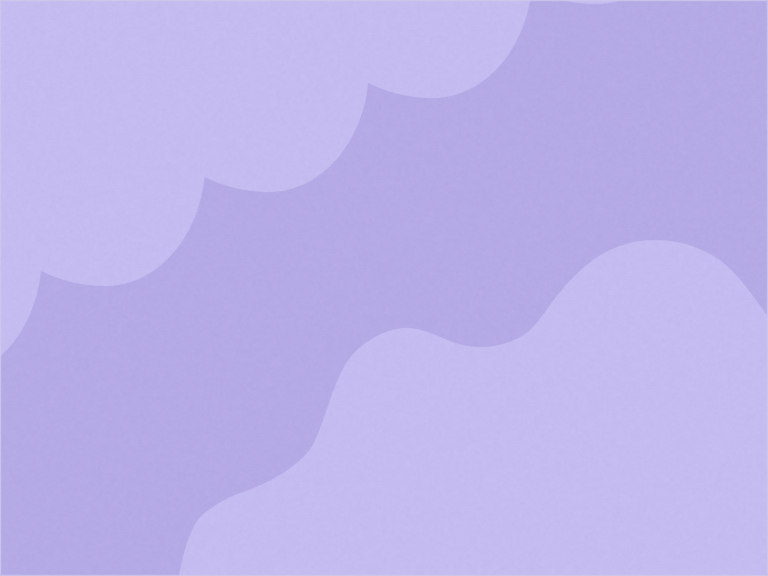
Give the GLSL for this background, as a WebGL 2 fragment shader.

```glsl
#version 300 es
precision highp float;
// Two lilac cloud banks, one scalloped and one rolling, on a grainy violet field.

#define GRID 576.0                       // design units per canvas height
#define LIGHT vec3(0.768, 0.738, 0.940)
#define DARK vec3(0.706, 0.666, 0.900)
#define RIM vec3(0.800, 0.785, 0.915)
#define RIM_WIDTH 1.0
#define GRAIN_SIZE 1.6
#define GRAIN_AMOUNT 0.022
#define LOBE_CENTER vec2(269.0, 509.0)
#define LOBE_STEP vec2(163.6, 94.0)
#define LOBE_HEIGHT 125.0

uniform vec2 u_resolution;
out vec4 fragColor;

const int KNOTS = 15;
// Rolling cloud outline: x, height, slope
const vec3 outline[KNOTS] = vec3[](
    vec3(179, 1, 5.0), vec3(213, 69, 0.72), vec3(265, 93, 0.5),
    vec3(308, 124, 1.1), vec3(331, 179, 2.9), vec3(358, 227, 0.85),
    vec3(407, 248, 0.0), vec3(445, 237, -0.42), vec3(480, 229, 0.0),
    vec3(525, 242, 0.65), vec3(560, 284, 1.2), vec3(606, 324, 0.52),
    vec3(655, 336, 0.0), vec3(718, 317, -0.65), vec3(768, 259, -1.45));

float hash(vec2 p) {
    vec3 q = fract(p.xyx * 0.1031);
    q += dot(q, q.yzx + 33.33);
    return fract((q.x + q.y) * q.z);
}

float valueNoise(vec2 p) {
    vec2 cell = floor(p), f = fract(p);
    f = f * f * (3.0 - 2.0 * f);
    float low = mix(hash(cell), hash(cell + vec2(1, 0)), f.x);
    float high = mix(hash(cell + vec2(0, 1)), hash(cell + vec2(1, 1)), f.x);
    return mix(low, high, f.y);
}

// Approximate distance to a lobe that is wider on its left side
float lobe(vec2 p) {
    vec2 radii = vec2(p.x < 0.0 ? 135.0 : 100.0, LOBE_HEIGHT);
    float k = length(p / radii);
    return k * (k - 1.0) / max(length(p / (radii * radii)), 1e-5);
}

// Upper bank: lobes repeated along a diagonal, filled above their chord line
float scallopedCloud(vec2 p) {
    vec2 normal = normalize(vec2(LOBE_STEP.y, -LOBE_STEP.x));
    float d = dot(p - LOBE_CENTER, normal);
    for (int i = -2; i <= 2; i++)
        d = min(d, lobe(p - LOBE_CENTER - float(i) * LOBE_STEP));
    return d;
}

// Lower bank: cubic Hermite height curve, scaled by its slope
float rollingCloud(vec2 p) {
    int i = 0;
    while (i < KNOTS - 2 && p.x > outline[i + 1].x) i++;
    vec3 a = outline[i], b = outline[i + 1];
    float span = b.x - a.x, t = clamp((p.x - a.x) / span, 0.0, 1.0);
    float rise = b.y - a.y, m0 = a.z * span, m1 = b.z * span;
    float c2 = 3.0 * rise - 2.0 * m0 - m1, c3 = m0 + m1 - 2.0 * rise;
    float height = a.y + t * (m0 + t * (c2 + t * c3));
    float slope = (m0 + t * (2.0 * c2 + 3.0 * t * c3)) / span;
    height += slope * (p.x - a.x - t * span);
    return (p.y - height) / sqrt(1.0 + slope * slope);
}

void main() {
    float pixel = GRID / u_resolution.y;
    vec2 p = gl_FragCoord.xy * pixel;
    vec2 extent = u_resolution * pixel;

    // Cloud banks
    float d = min(scallopedCloud(p), rollingCloud(p));
    vec3 color = mix(LIGHT, DARK, smoothstep(-0.7 * pixel, 0.7 * pixel, d));

    // Paper grain
    float grain = 0.65 * valueNoise(p / GRAIN_SIZE)
                + 0.35 * valueNoise(p / (3.0 * GRAIN_SIZE) + 17.0);
    color += GRAIN_AMOUNT * (grain - 0.5);

    // Thin pale rim
    vec2 inset = min(p, extent - p);
    float rim = 1.0 - smoothstep(0.0, 2.0 * RIM_WIDTH, min(inset.x, inset.y));
    color = mix(color, RIM, rim);

    fragColor = vec4(color, 1.0);
}
```
